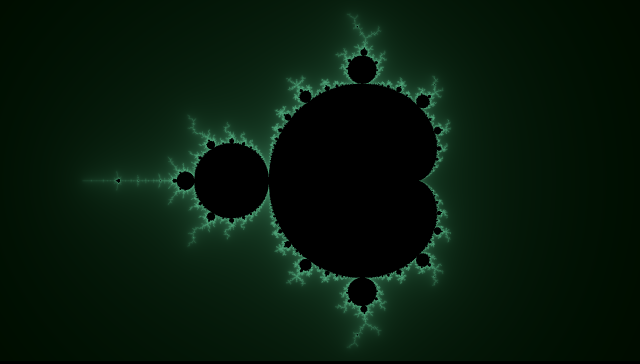
Write a WebGL 2 fragment shader that draws this background.

```glsl
#version 300 es
precision highp float;

uniform vec2 u_resolution;
out vec4 fragColor;

const float BOUNDED = -99.0;

// Points inside the main cardioid or the period-two disc never escape.
bool inMainBody(vec2 c) {
    float x = c.x - 0.25;
    float q = x * x + c.y * c.y;
    bool cardioid = q * (q + x) < 0.25 * c.y * c.y;
    bool disc = length(c + vec2(1.0, 0.0)) < 0.25;
    return cardioid || disc;
}

// Continuous escape depth of z -> z*z + c.
float escapeDepth(vec2 c) {
    if (inMainBody(c)) return BOUNDED;
    vec2 z = vec2(0.0);
    for (int n = 0; n < 200; n++) {
        z = vec2(z.x * z.x - z.y * z.y, 2.0 * z.x * z.y) + c;
        float r2 = dot(z, z);
        if (r2 > 65536.0) return float(n) - log2(0.5 * log(r2));
    }
    return BOUNDED;
}

// Dark forest green far away, rising ever more gently to mint at the boundary.
vec3 glowColor(float depth) {
    if (depth == BOUNDED) return vec3(0.0);
    float green = 0.035 + 0.045 * pow(clamp(depth, 0.0, 40.0), 0.7);
    return vec3(max(0.52 * (green - 0.06), 0.0), green, max(0.8 * (green - 0.052), 0.0));
}

void main() {
    // Average a 3 x 3 grid of samples to smooth the fine filaments.
    vec3 color = vec3(0.0);
    for (int j = -1; j <= 1; j++) {
        for (int i = -1; i <= 1; i++) {
            vec2 p = gl_FragCoord.xy + vec2(i, j) / 3.0;
            vec2 c = (p - vec2(0.5, 0.5034) * u_resolution) / u_resolution.x * 4.29;
            color += glowColor(escapeDepth(c - vec2(0.408, 0.0))) / 9.0;
        }
    }

    // Thin black band along the lower edge.
    float bandTop = 0.008 * u_resolution.y;
    color *= clamp(gl_FragCoord.y - bandTop + 0.5, 0.0, 1.0);

    fragColor = vec4(color, 1.0);
}
```
